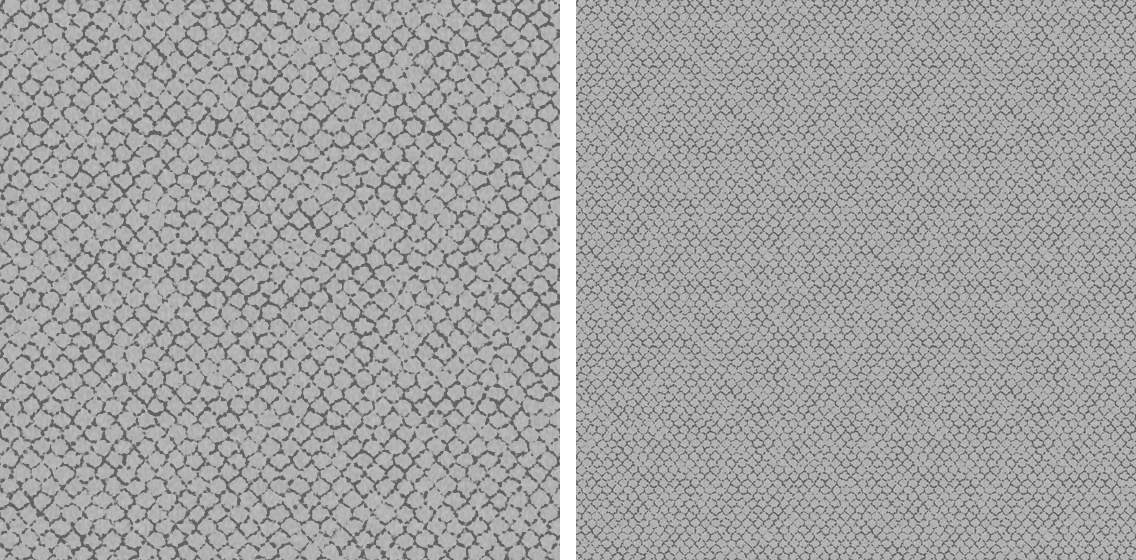
Left: one tile. Right: repeated 2 by 2.
Write a Shadertoy shader that draws this pattern.

```glsl
// Grey staggered scales with ragged edges, split by a thin dark mesh; tiles seamlessly.

const vec2 GRID = vec2(27.0, 42.0);      // scales across, staggered rows down (even)
const float GAP = 0.0015;                // mean half width of the mesh
const float JITTER = 0.26;               // scatter of centres, in grid cells
const vec3 MESH_COLOR = vec3(0.38);
const vec3 SCALE_COLOR = vec3(0.70);

vec2 hash22(vec2 p) {
    vec3 q = fract(p.xyx * vec3(0.1031, 0.1030, 0.0973));
    q += dot(q, q.yzx + 33.33);
    return fract((q.xx + q.yz) * q.zy);
}

// Dot product of a wrapped corner's unit gradient with the offset to it
float cornerSlope(vec2 corner, vec2 offset, vec2 period, float seed) {
    float angle = 6.28319 * hash22(mod(corner, period) + seed).x;
    return dot(vec2(cos(angle), sin(angle)), offset);
}

// Gradient noise that repeats after a whole-number period
float gradientNoise(vec2 p, vec2 period, float seed) {
    vec2 i = floor(p), f = p - i;
    vec2 u = f * f * f * (f * (f * 6.0 - 15.0) + 10.0);
    vec2 e = vec2(1.0, 0.0);
    float low = mix(cornerSlope(i, f, period, seed),
                    cornerSlope(i + e.xy, f - e.xy, period, seed), u.x);
    float high = mix(cornerSlope(i + e.yx, f - e.yx, period, seed),
                     cornerSlope(i + e.xx, f - e.xx, period, seed), u.x);
    return mix(low, high, u.y);
}

// Noise with a given count of waves per half canvas, repeated twice each way
float tiledNoise(vec2 uv, vec2 waves, float seed) {
    return gradientNoise(uv * 2.0 * waves, waves, seed);
}

// Jittered scale centre near uv; step selects a neighbour, id is wrapped
vec2 scaleCenter(vec2 uv, vec2 neighbor, vec2 grid, out vec2 id) {
    float row = floor(uv.y * grid.y) + neighbor.y;
    float stagger = 0.5 * mod(row, 2.0);
    float column = floor(uv.x * grid.x - stagger + 0.5) + neighbor.x;
    id = mod(vec2(column, row), grid);
    vec2 jitter = (hash22(id + 7.0) - 0.5) * JITTER;
    return (vec2(column + stagger, row + 0.5) + jitter) / grid;
}

// Distance to the scale border, softened at the corners; id names the scale
float scaleBorder(vec2 uv, vec2 grid, out vec2 id) {
    vec2 nearest = vec2(0.0), candidate;
    float best = 1e3;
    for (int y = -2; y <= 2; y++)
    for (int x = -1; x <= 1; x++) {
        vec2 offset = scaleCenter(uv, vec2(x, y), grid, candidate) - uv;
        float d = dot(offset, offset);
        if (d < best) {
            best = d;
            nearest = offset;
            id = candidate;
        }
    }

    // Smooth minimum over the bisectors to all neighbours
    const float sharpness = 900.0;
    float sum = 1e-9;
    for (int y = -2; y <= 2; y++)
    for (int x = -1; x <= 1; x++) {
        vec2 offset = scaleCenter(uv, vec2(x, y), grid, candidate) - uv;
        vec2 across = offset - nearest;
        float span = length(across);
        if (span > 1e-5) {
            float d = dot(0.5 * (offset + nearest), across / span);
            sum += exp(-sharpness * d);
        }
    }
    return -log(sum) / sharpness;
}

// Small bumps along the borders
float raggedness(vec2 uv) {
    return 0.0058 * tiledNoise(uv, vec2(64.0), 11.0)
         + 0.0028 * tiledNoise(uv, vec2(101.0), 23.0);
}

// Fine brushed grain with a coarser mottling
float surfaceGrain(vec2 uv) {
    return 0.065 * tiledNoise(uv, vec2(97.0, 61.0), 41.0)
         + 0.030 * tiledNoise(uv, vec2(43.0, 29.0), 59.0);
}

void mainImage(out vec4 fragColor, in vec2 fragCoord) {
    vec2 uv = fragCoord / iResolution.xy;
    float edge = max(0.9 / min(iResolution.x, iResolution.y), 0.0009);

    // Slow bending of the rows
    vec2 bend = 0.0035 * vec2(tiledNoise(uv, vec2(9.0), 3.0),
                              tiledNoise(uv, vec2(9.0), 5.0));
    vec2 id;
    float border = scaleBorder(uv + bend, GRID, id);

    // Mesh width wanders, closing in places
    float gap = GAP + 0.0016 * tiledNoise(uv, vec2(8.0), 71.0);
    float cover = smoothstep(-edge, edge, border + raggedness(uv) - gap);

    float grain = surfaceGrain(uv);
    float tint = 0.012 * (hash22(id + 91.0).x - 0.5);
    vec3 scales = SCALE_COLOR + grain + tint;
    vec3 mesh = MESH_COLOR + 0.2 * grain;
    fragColor = vec4(mix(mesh, scales, cover), 1.0);
}
```
